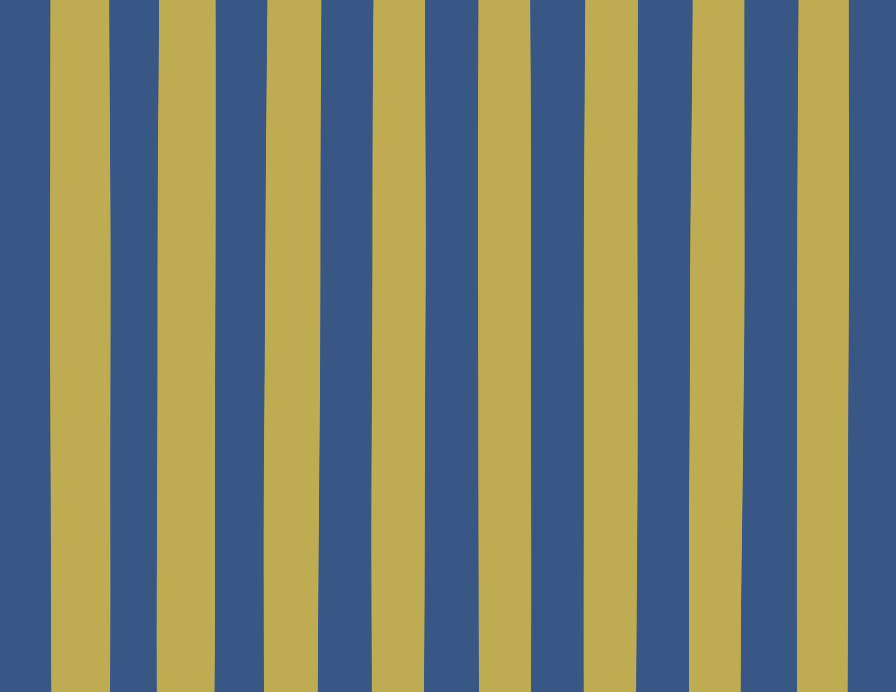
Write a Shadertoy shader that draws this pattern.

```glsl
// Eight upright ochre stripes on a blue ground, as if cut by hand.
// Each stripe is a distance to a nearly straight centre line; slow formulas
// vary lean and width per stripe, and gradient noise wavers each edge.

const vec3 BLUE = vec3(0.220, 0.340, 0.520);
const vec3 OCHRE = vec3(0.745, 0.670, 0.320);
const float PI = 3.14159265;

// Lengths are fractions of the canvas width.
const float STRIPES = 8.0;
const float FIRST_CENTRE = 0.0896;
const float PITCH = 0.1184;
const float HALF_WIDTH = 0.0326;
const float WAVER = 0.0016;

float hash(float n) {
    return fract(sin(n * 127.1 + 3.7) * 4375.85);
}

// One-dimensional gradient noise, roughly -0.5 to 0.5.
float gradientNoise(float t, float seed) {
    float cell = floor(t);
    float f = t - cell;
    float slopeA = 2.0 * hash(cell + seed * 17.0) - 1.0;
    float slopeB = 2.0 * hash(cell + 1.0 + seed * 17.0) - 1.0;
    float blend = f * f * f * (f * (f * 6.0 - 15.0) + 10.0);
    return mix(slopeA * f, slopeB * (f - 1.0), blend);
}

// Centre line: even spacing, with a lean that peaks on every fourth stripe.
float stripeCentre(float id, float height) {
    float lean = 0.0017 - 0.0026 * cos(0.5 * PI * id);
    return FIRST_CENTRE + PITCH * id + lean * height;
}

// Half width: narrows to the right and pinches slightly at top and bottom.
float stripeHalfWidth(float id, float height) {
    float taper = 0.0006 * id;
    float variation = 0.001 * cos(PI * id / 3.0);
    float pinch = 0.0032 * height * height;
    return HALF_WIDTH - taper + variation - pinch;
}

// Signed horizontal distance to a stripe, negative inside.
float stripeDistance(vec2 p, float id) {
    float height = p.y - 0.5;
    float offset = p.x - stripeCentre(id, height);
    float side = step(0.0, offset);
    float waver = WAVER * gradientNoise(p.y * 2.3 + id * 0.37, 2.0 * id + side);
    return abs(offset) - stripeHalfWidth(id, height) - waver;
}

void mainImage(out vec4 fragColor, in vec2 fragCoord) {
    vec2 p = fragCoord / iResolution.xy;

    // Nearest stripe, leaving blue margins at both sides.
    float id = clamp(round((p.x - FIRST_CENTRE) / PITCH), 0.0, STRIPES - 1.0);

    // Edge smoothing over one output sample.
    float soft = 0.5 / iResolution.x;
    float coverage = 1.0 - smoothstep(-soft, soft, stripeDistance(p, id));

    fragColor = vec4(mix(BLUE, OCHRE, coverage), 1.0);
}
```
